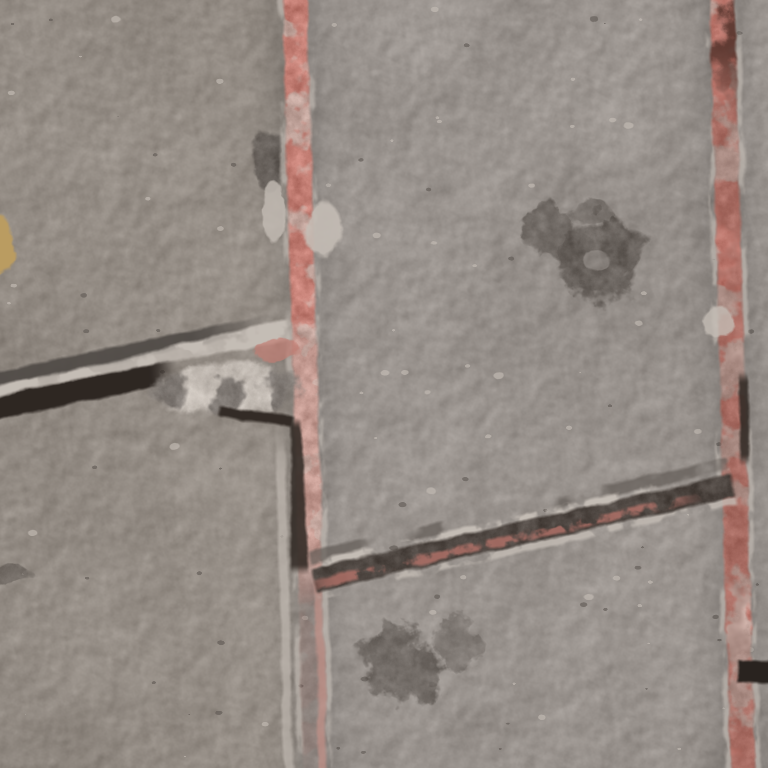
Give the GLSL for this texture, as a WebGL 2 fragment shader.

```glsl
#version 300 es
precision highp float;
// Worn grey paving slabs in offset columns, with pink grout, dark gaps and stains.
uniform vec2 u_resolution;
out vec4 fragColor;

float hash(vec2 p) {
  p = fract(p * vec2(0.1031, 0.1137));
  p += dot(p, p.yx + 33.33);
  return fract((p.x + p.y) * p.x * 17.3);
}

float noise(vec2 p) {
  vec2 i = floor(p), f = fract(p);
  f = f * f * (3.0 - 2.0 * f);
  return mix(mix(hash(i), hash(i + vec2(1, 0)), f.x),
             mix(hash(i + vec2(0, 1)), hash(i + vec2(1, 1)), f.x), f.y);
}

float fbm(vec2 p) {
  float sum = 0.0, amp = 0.53;
  for (int i = 0; i < 4; i++) {
    sum += amp * noise(p);
    p = mat2(1.6, 1.2, -1.2, 1.6) * p + 7.3;
    amp *= 0.5;
  }
  return sum;
}

// Soft-edged band, range and ellipse masks.
float band(float d, float w) { return 1.0 - smoothstep(w - 0.003, w + 0.003, abs(d)); }
float range(float x, float a, float b, float s) {
  return smoothstep(a - s, a + s, x) * (1.0 - smoothstep(b - s, b + s, x));
}
float blob(vec2 p, vec2 c, vec2 r, float rough) {
  float d = length((p - c) / r) + rough * (fbm(p * 45.0) - 0.5);
  return 1.0 - smoothstep(0.85, 1.1, d);
}

// Position along a line (0 to 1) and signed distance above it.
vec2 along(vec2 p, vec2 a, vec2 b) {
  vec2 d = b - a, q = p - a;
  return vec2(dot(q, d) / dot(d, d), (d.x * q.y - d.y * q.x) / length(d));
}

void main() {
  vec2 uv = gl_FragCoord.xy / u_resolution;
  vec2 p = uv + 0.007 * (vec2(fbm(uv * 38.0), fbm(uv * 38.0 + 50.0)) - 0.5);
  float grain = fbm(uv * 85.0), patchy = fbm(uv * 16.0 + 3.0);
  vec3 dark = vec3(0.20, 0.17, 0.15), pale = vec3(0.77, 0.74, 0.71);
  vec3 stain = vec3(0.38, 0.355, 0.335), pink = vec3(0.76, 0.49, 0.45);

  // Slab faces
  vec3 col = mix(vec3(0.575, 0.545, 0.515), vec3(0.60, 0.575, 0.555), smoothstep(0.37, 0.41, uv.x));
  col += 0.07 * (fbm(uv * 6.0) - 0.5) + 0.06 * (patchy - 0.5) + 0.065 * (grain - 0.5);
  col += 0.14 * (fbm(uv * 50.0) - fbm(uv * 50.0 + vec2(0.25, -0.3)));

  // Scattered chips and pits
  for (int k = 0; k < 2; k++) {
    vec2 g = uv * (k == 0 ? 15.0 : 22.0), id = floor(g) + float(k) * 41.0;
    vec2 c = 0.25 + 0.5 * vec2(hash(id + 3.0), hash(id + 9.0));
    float r = mix(0.04, 0.13, hash(id + 17.0));
    float d = length((fract(g) - c) * vec2(1.0, 1.5)) + 0.09 * (grain - 0.5);
    float m = (1.0 - smoothstep(r * 0.6, r, d)) * step(0.84, hash(id + 23.0));
    col = mix(col, hash(id + 31.0) > 0.45 ? pale : stain, m * 0.65);
  }

  // Dark stains with worn centres
  float spots = blob(p, vec2(0.782, 0.665), vec2(0.052, 0.058), 0.9);
  spots = max(spots, 0.8 * blob(p, vec2(0.715, 0.698), vec2(0.037, 0.036), 1.1));
  spots = max(spots, 0.6 * blob(p, vec2(0.770, 0.720), vec2(0.035, 0.018), 1.2));
  spots = max(spots, 0.85 * blob(p, vec2(0.525, 0.130), vec2(0.055, 0.052), 1.1));
  spots = max(spots, 0.55 * blob(p, vec2(0.590, 0.165), vec2(0.035, 0.032), 1.6));
  spots = max(spots, blob(p, vec2(0.350, 0.792), vec2(0.024, 0.038), 0.7));
  spots = max(spots, 0.7 * blob(p, vec2(0.010, 0.253), vec2(0.035, 0.012), 1.2));
  spots *= 1.0 - 0.7 * blob(p, vec2(0.778, 0.660), vec2(0.015, 0.012), 0.8);
  col = mix(col, stain + 0.22 * (grain - 0.5), spots * 0.85);

  // Long joints, one per column edge
  for (int i = 0; i < 2; i++) {
    float left = float(1 - i);
    float x = p.x - 0.384 - 0.556 * float(i) - 0.027 * (1.0 - uv.y);
    float low = left * (1.0 - smoothstep(0.20, 0.30, uv.y));
    float mid = left * range(uv.y, 0.24, 0.57, 0.02);
    float wear = smoothstep(0.50, 0.64, fbm(uv * 28.0 + float(i) * 19.0));
    col *= 1.0 - 0.14 * exp(-pow(x / 0.035, 2.0));
    float rim = smoothstep(0.42, 0.60, fbm(uv * vec2(35, 19) + float(i) * 9.0));
    col = mix(col, pale, band(abs(x) - 0.019, 0.004) * rim * 0.65);
    vec3 grout = mix(pink, pale, max(wear * 0.65, mid * 0.45)) + 0.25 * (grain - 0.5);
    float sooty = (1.0 - left) * (0.25 + 0.65 * smoothstep(0.84, 0.95, uv.y));
    grout = mix(grout, dark + vec3(0.13, 0.03, 0.02), sooty * smoothstep(0.40, 0.56, patchy + 0.2 * grain));
    col = mix(col, grout, band(x, 0.016) * (1.0 - 0.85 * low));
    col = mix(col, mix(pink, pale, 0.3), low * band(x - 0.010, 0.005) * 0.7);
    col = mix(col, pale, left * band(x + 0.035, 0.006) * (1.0 - smoothstep(0.38, 0.46, uv.y)) * 0.65);
    float crack = left * range(uv.y, 0.258, 0.45, 0.008) * band(x + 0.014, 0.012 - 0.03 * (uv.y - 0.25));
    crack = max(crack, (1.0 - left) * range(uv.y, 0.40, 0.51, 0.01) * band(x - 0.014, 0.006));
    col = mix(col, dark, crack * 0.9);
  }

  // Middle cross joint: dark trough, pink core, chipped pale lips
  vec2 m = along(p, vec2(0.410, 0.245), vec2(0.955, 0.368));
  float span = range(m.x, 0.0, 1.0, 0.006), chips = smoothstep(0.38, 0.54, fbm(uv * 32.0 + 5.0));
  col = mix(col, stain, span * band(m.y - 0.029, 0.008) * smoothstep(0.45, 0.6, patchy) * 0.7);
  col = mix(col, pale, span * chips * max(band(m.y - 0.018, 0.006), 0.8 * band(m.y + 0.020, 0.005)));
  col = mix(col, dark + 0.20 * grain, span * band(m.y, 0.015));
  float core = band(m.y + 0.005, 0.006) * range(m.x, 0.0, 0.88, 0.06);
  col = mix(col, pink * 0.9, span * core * smoothstep(0.36, 0.55, fbm(uv * 40.0)) * 0.85);

  // Left cross joint: pale ridge above a deep gap, broken filler at its end
  vec2 l = along(p, vec2(0.0, 0.491), vec2(0.378, 0.572));
  float reach = 1.0 - smoothstep(0.98, 1.02, l.x);
  col = mix(col, stain * 0.8, band(l.y - 0.014, 0.010) * reach * (1.0 - smoothstep(0.65, 1.0, l.x)) * 0.9);
  col = mix(col, dark * 0.9, band(l.y + 0.021, 0.015) * (1.0 - smoothstep(0.50, 0.62, l.x)));
  float filler = blob(p, vec2(0.295, 0.495), vec2(0.092, 0.037), 0.45);
  vec3 rubble = mix(stain + 0.12, pale, smoothstep(0.40, 0.56, fbm(uv * 27.0 + 8.0)));
  col = mix(col, rubble + 0.2 * (grain - 0.5), filler);
  vec2 under = along(p, vec2(0.285, 0.464), vec2(0.382, 0.450));
  col = mix(col, dark, range(under.x, 0.0, 1.0, 0.04) * band(under.y, 0.007));
  col = mix(col, pale, band(l.y, 0.006 + 0.008 * smoothstep(0.3, 1.0, l.x)) * reach * (0.75 + 0.25 * chips));
  col = mix(col, pink, blob(p, vec2(0.360, 0.545), vec2(0.030, 0.014), 1.2) * 0.7);

  // Right cross joint, plaster dabs and an ochre flake
  col = mix(col, dark * 0.8, band(p.y - 0.125, 0.015) * smoothstep(0.957, 0.963, p.x));
  col = mix(col, pale, blob(p, vec2(0.421, 0.700), vec2(0.024, 0.037), 0.5) * 0.9);
  col = mix(col, pale, blob(p, vec2(0.357, 0.727), vec2(0.014, 0.035), 0.9) * 0.8);
  col = mix(col, pale, blob(p, vec2(0.938, 0.580), vec2(0.020, 0.020), 0.7) * 0.8);
  col = mix(col, vec3(0.73, 0.61, 0.38), blob(p, vec2(0.0, 0.680), vec2(0.020, 0.035), 0.7));

  fragColor = vec4(clamp(col, 0.0, 1.0), 1.0);
}
```
